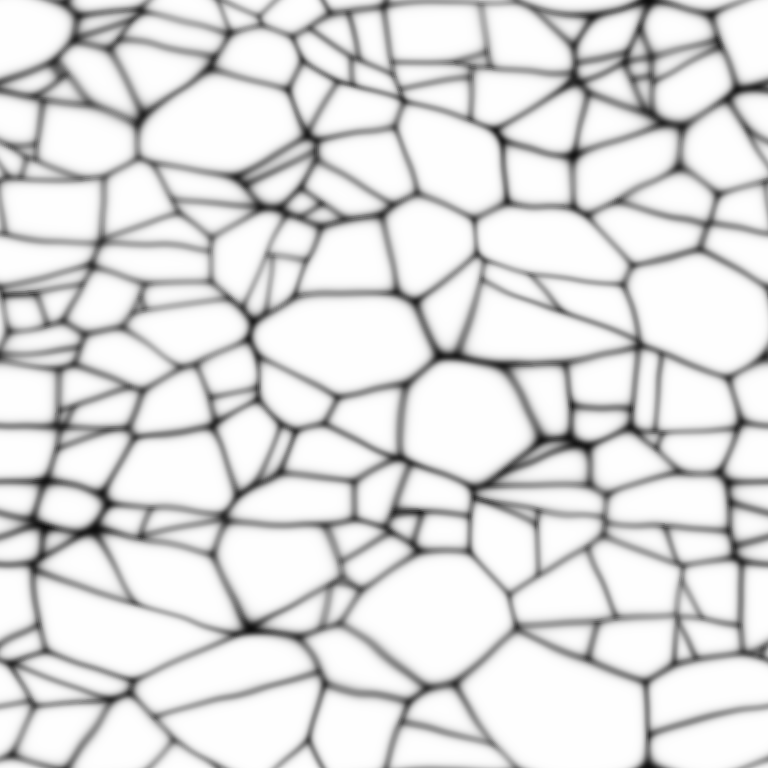
Reproduce this texture map procedurally as a Shadertoy shader.

```glsl
// Tiling dry-stone wall mask: white stones parted by soft dark joints.
// A weighted Voronoi diagram on a wrapped grid gives blocks, straight cuts
// split them into slabs, and a small blur softens the summed joint shadows.

#define GRID vec2(6.0, 8.0) // blocks per canvas side
#define JITTER 0.85         // scatter of block centres inside their slots
#define SIZE_VARIETY 0.75   // strength of the block weights
#define RUBBLE 0.24         // share of slots filled with four small blocks
#define BEND 0.022          // large-scale tilting of the courses
#define WOBBLE 0.0022       // fine unevenness of the outlines
#define JOINT_WIDTH 0.0030  // falloff of the joint shadow
#define JOINT_DEPTH 0.80    // darkness of an average joint
#define CORNER_MIN 0.0030   // least and greatest rounding of the corners
#define CORNER_MAX 0.0064
#define BLUR 0.0026         // spacing of the blur taps

const vec3 STONE = vec3(0.996);
const vec3 GAP = vec3(0.05);
const vec2 METRIC = vec2(0.75, 1.0); // makes blocks wider than high
const float HALF_PI = 1.5708;

struct Block { vec2 centre; float weight; float size; vec2 id; };
Block blocks[64];
int count = 0;

// Integer hash, three values from 0 to 1
vec3 hash3(vec2 cell, int salt) {
    uvec3 v = uvec3(ivec3(ivec2(cell), salt)) * 1664525u + 1013904223u;
    v.x += v.y * v.z; v.y += v.z * v.x; v.z += v.x * v.y;
    v ^= v >> 16u;
    v.x += v.y * v.z; v.y += v.z * v.x; v.z += v.x * v.y;
    return vec3(v >> 8u) / 16777216.0;
}

// Value noise that wraps after a whole number of lattice cells
vec3 noise3(vec2 uv, float period, int salt) {
    vec2 p = uv * period, i = floor(p), f = p - i;
    f = f * f * f * (f * (f * 6.0 - 15.0) + 10.0);
    vec2 a = mod(i, period), b = mod(i + 1.0, period);
    return mix(mix(hash3(a, salt), hash3(vec2(b.x, a.y), salt), f.x),
               mix(hash3(vec2(a.x, b.y), salt), hash3(b, salt), f.x), f.y);
}

// Gather the blocks of the surrounding slots
void collectBlocks(vec2 p) {
    vec2 base = floor(p * GRID - 0.5);
    for (int y = -1; y <= 2; y++)
    for (int x = -1; x <= 2; x++) {
        vec2 slot = base + vec2(x, y);
        vec2 wrapped = mod(slot, GRID);
        int parts = hash3(wrapped, 11).x < RUBBLE ? 2 : 1;
        float size = 1.0 / (GRID.y * float(parts));
        for (int k = 0; k < parts * parts; k++) {
            vec2 part = vec2(k % parts, k / parts);
            vec2 id = wrapped * 2.0 + part;
            vec3 r = hash3(id, 20);
            vec2 inner = (part + 0.5 + JITTER * (r.xy - 0.5)) / float(parts);
            float radius = SIZE_VARIETY * size * r.z;
            blocks[count++] = Block((slot + inner) / GRID, radius * radius, size, id);
        }
    }
}

float power(vec2 p, Block b) {
    vec2 toP = METRIC * (p - b.centre);
    return dot(toP, toP) - b.weight;
}

float falloff(float d, float corner) {
    return exp(0.001 / corner - sqrt(d * d + 1e-6) / corner);
}

// Shadow of all joints around p: 1 on a plain joint, more at corners
float jointShadow(vec2 p, float corner) {
    int owner = 0;
    float least = 1e3, total = 0.0;
    for (int k = 0; k < count; k++) {
        float w = power(p, blocks[k]);
        if (w < least) { least = w; owner = k; }
    }
    Block own = blocks[owner];

    // Dividing lines to the other blocks
    for (int k = 0; k < count; k++) {
        if (k == owner) continue;
        vec2 slope = METRIC * METRIC * (blocks[k].centre - own.centre);
        float d = 0.5 * (power(p, blocks[k]) - least) / max(length(slope), 1e-4);
        total += falloff(d, corner);
    }

    // Cuts inside the block, alternately level and upright
    float chance = own.size * GRID.y > 0.75 ? 0.68 : 0.3;
    int path = 1;
    for (int level = 0; level < 3; level++) {
        vec3 r = hash3(own.id, 40 + path);
        if (r.x > chance) break;
        float angle = HALF_PI * float(level + 1) + 1.1 * (r.y - 0.5);
        float side = dot(p - own.centre, vec2(cos(angle), sin(angle)))
                   - 0.4 * own.size * (r.z - 0.5);
        total += falloff(side, corner);
        path = path * 2 + (side > 0.0 ? 1 : 0);
        chance *= 0.7;
    }
    return pow(total, corner / JOINT_WIDTH);
}

void mainImage(out vec4 fragColor, in vec2 fragCoord) {
    vec2 uv = fragCoord / iResolution.xy;
    vec2 p = uv + BEND * (2.0 * noise3(uv, 4.0, 1).xy - 1.0)
                + WOBBLE * (2.0 * noise3(uv, 22.0, 2).xy - 1.0);
    collectBlocks(p);

    // Joints vary in depth and corners in roundness across the wall
    vec3 vary = noise3(uv, 9.0, 3);
    float corner = mix(CORNER_MIN, CORNER_MAX, vary.x);
    float depth = JOINT_DEPTH * mix(0.6, 1.4, vary.y);

    float shade = 0.0;
    for (int k = 0; k < 9; k++) {
        vec2 tap = BLUR * vec2(k % 3 - 1, k / 3 - 1);
        shade += (1.0 - exp(-depth * jointShadow(p + tap, corner))) / 9.0;
    }
    fragColor = vec4(mix(STONE, GAP, shade), 1.0);
}
```
